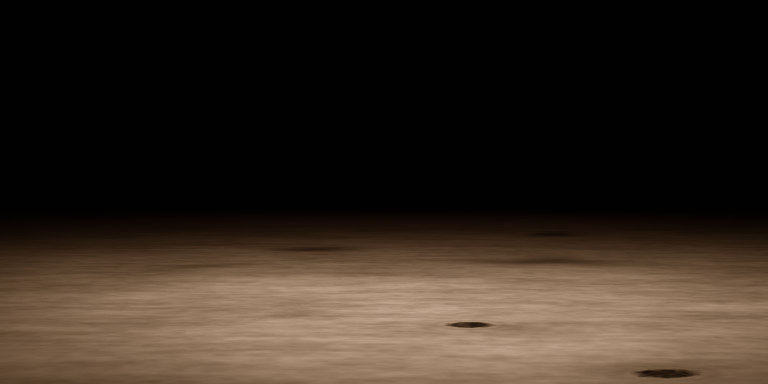
Write a Shadertoy shader that draws this background.

```glsl
// A worn wooden tabletop under a soft spotlight, fading into a black room.
// Perspective-stretched noise makes the grain; ellipses add knots and stains;
// a light falloff sets the brightness, which is then mapped to a wood tone.

const float HORIZON = 0.452;      // height at which the table is lost in darkness
const float VANISHING_Y = 0.75;   // height used for the grain perspective

float hash(vec2 p) {
    vec3 q = fract(vec3(p.xyx) * 0.1031);
    q += dot(q, q.yzx + 33.33);
    return fract((q.x + q.y) * q.z);
}

float valueNoise(vec2 p) {
    vec2 cell = floor(p);
    vec2 f = fract(p);
    f = f * f * (3.0 - 2.0 * f);
    float low = mix(hash(cell), hash(cell + vec2(1, 0)), f.x);
    float high = mix(hash(cell + vec2(0, 1)), hash(cell + vec2(1, 1)), f.x);
    return mix(low, high, f.y);
}

float fbm(vec2 p) {
    float sum = 0.0;
    float amplitude = 0.5;
    for (int i = 0; i < 4; i++) {
        sum += amplitude * valueNoise(p);
        p = p * 2.03 + 17.7;
        amplitude *= 0.5;
    }
    return sum / 0.9375;
}

// Soft elliptical blot: 1 at the centre, fading with the given radii
float blot(vec2 p, vec2 center, vec2 radius) {
    vec2 d = (p - center) / radius;
    return exp(-dot(d, d));
}

// Dark ragged core surrounded by faint growth rings; returns a darkening factor
float knot(vec2 p, vec2 center, vec2 radius) {
    vec2 d = (p - center) / radius;
    float ragged = length(d) + 0.5 * (fbm(p * vec2(45.0, 190.0)) - 0.5);
    float core = 1.0 - smoothstep(0.55, 1.15, ragged);
    float fibres = 0.65 + 0.35 * valueNoise(p * vec2(60.0, 240.0));
    float rings = 0.5 + 0.5 * cos(ragged * 8.0);
    float halo = exp(-0.4 * dot(d, d));
    return (1.0 - 0.8 * core * fibres) * (1.0 - 0.13 * halo * rings);
}

// Spotlight pool: rises below the horizon and weakens toward the edges
float tableLight(vec2 p) {
    float side = (p.x - 1.12) / 1.55;
    float edge = HORIZON - 0.025 * side * side;
    float rise = pow(smoothstep(edge, 0.19, p.y), 0.8);
    float across = exp(-side * side);
    float nearDrop = max(0.16 - p.y, 0.0) / 0.29;
    return 0.72 * rise * across * exp(-nearDrop * nearDrop);
}

// Multiplicative wood grain, compressed with distance
float woodGrain(vec2 p) {
    float depth = 1.0 / max(VANISHING_Y - p.y, 0.2);
    vec2 board = vec2((p.x - 1.0) * depth, depth);
    board.y += 0.025 * (valueNoise(board * vec2(1.8, 5.0)) - 0.5);
    float bands = fbm(board * vec2(1.2, 12.0) + 4.0) - 0.5;
    float streaks = fbm(board * vec2(2.5, 42.0)) - 0.5;
    float fibres = fbm(board * vec2(16.0, 65.0) + 9.0) - 0.5;
    float patches = fbm(board * vec2(2.2, 5.0) + 31.0) - 0.5;
    return 1.0 + 0.20 * bands + 0.22 * streaks + 0.16 * fibres + 0.18 * patches;
}

// Long stains and knots, as a darkening factor
float blemishes(vec2 p) {
    vec2 q = p;
    q.y += 0.008 * (valueNoise(p * vec2(9.0, 25.0)) - 0.5);
    float shade = 1.0;
    shade *= 1.0 - 0.45 * blot(q, vec2(0.81, 0.350), vec2(0.11, 0.007));
    shade *= 1.0 - 0.50 * blot(q, vec2(1.44, 0.388), vec2(0.06, 0.006));
    shade *= 1.0 - 0.35 * blot(q, vec2(1.43, 0.318), vec2(0.19, 0.010));
    shade *= 1.0 - 0.22 * blot(q, vec2(0.53, 0.307), vec2(0.11, 0.006));
    shade *= 1.0 - 0.15 * blot(q, vec2(1.36, 0.148), vec2(0.24, 0.022));
    shade *= 1.0 - 0.15 * blot(q, vec2(1.72, 0.035), vec2(0.22, 0.025));
    shade *= knot(p, vec2(1.224, 0.154), vec2(0.060, 0.008));
    shade *= knot(p, vec2(1.735, 0.027), vec2(0.085, 0.012));
    return shade;
}

// Shadows turn red-brown, highlights turn pale tan
vec3 woodTone(float brightness) {
    const vec3 PALE_TAN = vec3(0.75, 0.64, 0.55);
    const vec3 WARMTH = vec3(1.0, 1.18, 1.47);
    return PALE_TAN * pow(vec3(max(brightness, 0.0) / PALE_TAN.r), WARMTH);
}

void mainImage(out vec4 fragColor, in vec2 fragCoord) {
    const vec3 ROOM_BLACK = vec3(0.004, 0.003, 0.003);
    vec2 p = fragCoord / iResolution.xy * vec2(2.0, 1.0);

    float brightness = tableLight(p) * woodGrain(p) * blemishes(p);
    vec3 color = ROOM_BLACK + woodTone(brightness);

    // Faint reddish bleed along the far edge
    color += vec3(0.030, 0.012, 0.008) * blot(p, vec2(1.0, 0.425), vec2(1.1, 0.022));

    fragColor = vec4(color, 1.0);
}
```
